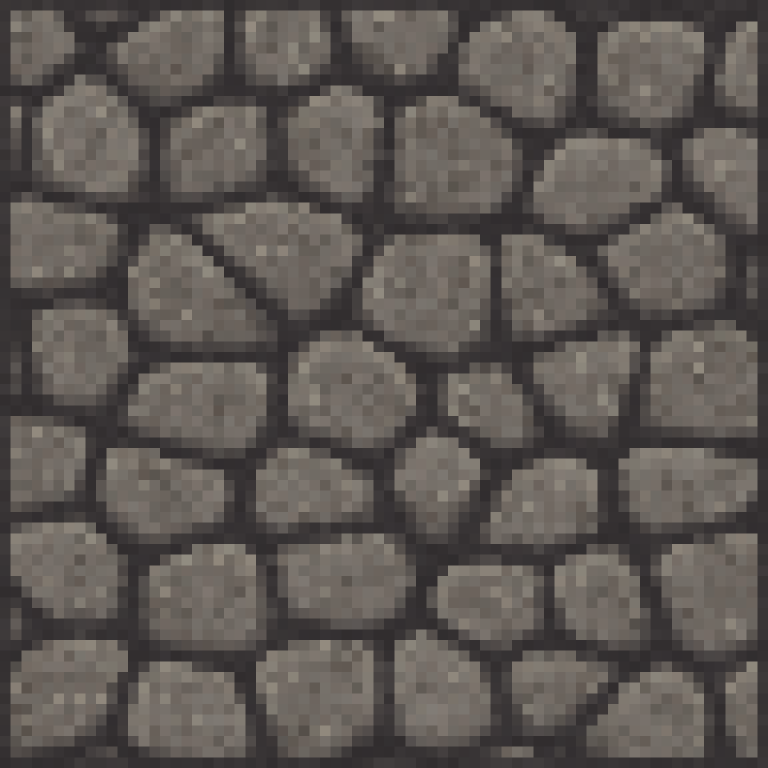
This texture is drawn by a WebGL 1 fragment shader. Its source:

```glsl
precision highp float;
// Blocky cobblestone paving: rounded grey-brown stones in dark mortar, lit from above.
uniform vec2 u_resolution;

const float BLOCKS = 72.0;            // coarse blocks across the canvas
const vec2 STONES = vec2(6.0, 7.0);   // stones across and up
const vec3 MORTAR = vec3(0.205, 0.19, 0.195);
const vec3 SILT = vec3(0.295, 0.28, 0.27);
const vec3 STONE = vec3(0.445, 0.42, 0.395);
const vec3 PALE = vec3(0.55, 0.525, 0.48);

float hash(vec2 p) {
  vec3 q = fract(p.xyx * vec3(0.1031, 0.1030, 0.0973));
  q += dot(q, q.yzx + 33.33);
  return fract((q.x + q.y) * q.z);
}

float valueNoise(vec2 p) {
  vec2 i = floor(p), f = fract(p);
  f = f * f * (3.0 - 2.0 * f);
  return mix(mix(hash(i), hash(i + vec2(1.0, 0.0)), f.x),
             mix(hash(i + vec2(0.0, 1.0)), hash(i + 1.0), f.x), f.y);
}

// Jittered centre of a stone, with alternate rows shifted
vec2 stoneCentre(vec2 cell) {
  vec2 jitter = vec2(hash(cell + 17.3), hash(cell + 71.9)) - 0.5;
  float stagger = mod(cell.y, 2.0) * 0.5 - 0.25;
  return cell + 0.5 + vec2(stagger, 0.0) + jitter * vec2(0.62, 0.58);
}

// x: rounded distance to the stone's edge, yz: offset from its centre, w: its random tone
vec4 stoneField(vec2 p, float roundness) {
  vec2 base = floor(p), nearest = base, toNearest = vec2(9.0);
  for (int j = -1; j <= 1; j++) {
    for (int i = -1; i <= 1; i++) {
      vec2 cell = base + vec2(float(i), float(j));
      vec2 toCentre = stoneCentre(cell) - p;
      if (dot(toCentre, toCentre) < dot(toNearest, toNearest)) {
        toNearest = toCentre;
        nearest = cell;
      }
    }
  }
  float total = 0.0;
  for (int j = -2; j <= 2; j++) {
    for (int i = -2; i <= 2; i++) {
      if (i == 0 && j == 0) continue;
      vec2 toOther = stoneCentre(nearest + vec2(float(i), float(j))) - p;
      float edge = dot(0.5 * (toNearest + toOther), normalize(toOther - toNearest));
      total += exp(-roundness * edge);
    }
  }
  return vec4(-log(total) / roundness, -toNearest, hash(nearest + 5.7));
}

vec3 blockColour(vec2 block) {
  vec2 p = (block + 0.5) / BLOCKS * STONES;
  vec4 stone = stoneField(p, 14.0);
  float grain = hash(block + 3.1);
  float speck = hash(block + 211.7);
  float blotch = valueNoise(block * 0.42 + 40.0);
  float depth = stone.x + (grain - 0.5) * 0.025 + (blotch - 0.5) * 0.03;
  float upper = smoothstep(-0.35, 0.35, stone.z);

  // Mortar, with patches of silt in the wide joints
  float silt = smoothstep(0.03, 0.08, -stone.x) * smoothstep(0.3, 0.65, blotch);
  vec3 ground = mix(MORTAR, SILT, silt * 0.8) + (grain - 0.5) * 0.03;

  // Stone face: mottled grain, pale upper rim, scattered light specks
  float rim = smoothstep(0.03, 0.09, depth) * (1.0 - smoothstep(0.11, 0.25, depth));
  float light = rim * upper * (0.25 + 0.6 * grain);
  light += step(0.93, speck) * (0.35 + 0.65 * grain);
  vec3 face = STONE + (grain - 0.5) * 0.06 + (blotch - 0.5) * 0.06;
  face += (stone.w - 0.5) * 0.025;
  face -= step(speck, 0.13) * 0.05;
  face = mix(face, PALE + (grain - 0.5) * 0.05, clamp(light, 0.0, 1.0));
  face += vec3(0.012, -0.003, -0.006) * (hash(block + 97.3) - 0.4);

  // Crisp upper edges and long shadows below
  float cover = smoothstep(0.005, mix(0.21, 0.105, upper), depth);
  vec3 colour = mix(ground, face, cover);

  // Dark border one block wide
  vec2 margin = min(block, BLOCKS - 1.0 - block);
  float border = 1.0 - step(0.5, min(margin.x, margin.y));
  return mix(colour, MORTAR + (grain - 0.5) * 0.03, border * 0.9);
}

void main() {
  // Four samples per pixel smooth the block edges
  vec3 colour = vec3(0.0);
  for (int j = 0; j < 2; j++) {
    for (int i = 0; i < 2; i++) {
      vec2 offset = (vec2(float(i), float(j)) - 0.5) * 0.5;
      vec2 uv = (gl_FragCoord.xy + offset) / u_resolution;
      colour += blockColour(floor(uv * BLOCKS));
    }
  }
  gl_FragColor = vec4(colour * 0.25, 1.0);
}
```
